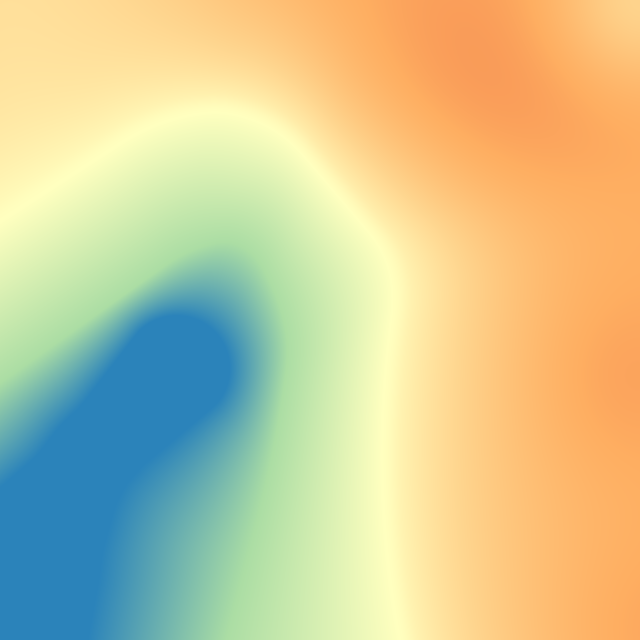
Give the GLSL for this background, as a Shadertoy shader.

```glsl
// A smooth heat-map landscape: a blue basin ringed by green and yellow, rising to orange hills.

const vec3 BLUE   = vec3(0.169, 0.514, 0.729);
const vec3 GREEN  = vec3(0.671, 0.867, 0.643);
const vec3 YELLOW = vec3(1.000, 1.000, 0.749);
const vec3 ORANGE = vec3(0.996, 0.682, 0.380);
const vec3 RED    = vec3(0.843, 0.098, 0.110);

float smoothMax(float a, float b, float k) {
    float overlap = max(k - abs(a - b), 0.0) / k;
    return max(a, b) + overlap * overlap * k * 0.25;
}

float smoothMin(float a, float b, float k) {
    return -smoothMax(-a, -b, k);
}

// Signed distance to a line through a point, with its normal at an angle.
float halfPlane(vec2 p, vec2 through, float angle) {
    return dot(p - through, vec2(cos(angle), sin(angle)));
}

// Approximate distance to a capsule whose radius varies from end to end.
float taperedCapsule(vec2 p, vec2 a, vec2 b, float radiusA, float radiusB) {
    vec2 axis = b - a;
    float t = clamp(dot(p - a, axis) / dot(axis, axis), 0.0, 1.0);
    return length(p - a - axis * t) - mix(radiusA, radiusB, t);
}

// Gaussian hill, stretched along a rotated axis.
float hill(vec2 p, vec2 center, float angle, vec2 radius) {
    vec2 along = vec2(cos(angle), sin(angle));
    vec2 q = p - center;
    q = vec2(dot(q, along), dot(q, vec2(-along.y, along.x))) / radius;
    return exp(-dot(q, q));
}

// Basin floor: a bent, tapering arm that widens at the lower left.
float basinEdge(vec2 p) {
    vec2 tip = vec2(0.276, 0.424), neck = vec2(0.141, 0.284), base = vec2(0.026, 0.102);
    float d = taperedCapsule(p, tip, neck, 0.083, 0.062);
    d = smoothMin(d, taperedCapsule(p, neck, base, 0.060, 0.125), 0.03);
    return smoothMin(d, taperedCapsule(p, base, vec2(-0.013, -0.172), 0.125, 0.125), 0.02);
}

// Inner slope: a rounded wedge.
float greenEdge(vec2 p) {
    float d = halfPlane(p, vec2(0.130, 0.494), 2.19);
    d = smoothMax(d, halfPlane(p, vec2(0.350, 0.625), 1.571), 0.04);
    d = smoothMax(d, halfPlane(p, vec2(0.423, 0.557), 0.46), 0.05);
    d = smoothMax(d, halfPlane(p, vec2(0.4505, 0.427), -0.08), 0.04);
    return smoothMax(d, halfPlane(p, vec2(0.385, 0.120), -0.252), 0.03);
}

// Outer slope: a broad shoulder with a gently bowed right side.
float yellowEdge(vec2 p) {
    float d = halfPlane(p, vec2(0.130, 0.738), 2.147);
    d = smoothMax(d, halfPlane(p, vec2(0.330, 0.826), 1.571), 0.05);
    d = smoothMax(d, halfPlane(p, vec2(0.456, 0.779), 0.707), 0.07);
    float bow = p.y - 0.29;
    return smoothMax(d, p.x - 0.597 - 0.33 * bow * bow, 0.06);
}

// Height gained above the yellow contour.
float highland(vec2 p, float d) {
    float ceiling = mix(0.42, 1.0, smoothstep(0.0, 0.55, p.x));
    float falloff = mix(0.17, 0.11, smoothstep(0.5, 0.9, p.y));
    float h = ceiling * (1.0 - exp(-d / falloff));
    h += 0.20 * hill(p, vec2(0.73, 0.87), -0.843, vec2(0.30, 0.20));
    h += 0.17 * hill(p, vec2(0.95, 0.41), 0.0, vec2(0.16, 0.17));
    h += 0.14 * hill(p, vec2(1.00, 0.00), 0.0, vec2(0.17));
    h -= 0.48 * hill(p, vec2(1.00, 1.00), 0.0, vec2(0.13));
    // Hills fade out toward the contour so the slopes join.
    return h * smoothstep(-0.02, 0.03, d) * step(0.0, d);
}

// Contours sit at heights 0, 1 and 2, with even slopes between them.
float terrain(vec2 p) {
    float basin = basinEdge(p), green = greenEdge(p), yellow = yellowEdge(p);
    if (green < 0.0) return max(basin, 0.0) / max(max(basin, 0.0) - green, 1e-4);
    if (yellow < 0.0) return 1.0 + green / max(green - yellow, 1e-4);
    return 2.0 + highland(p, yellow);
}

vec3 heatColor(float h) {
    vec3 color = mix(BLUE, GREEN, clamp(h, 0.0, 1.0));
    color = mix(color, YELLOW, clamp(h - 1.0, 0.0, 1.0));
    color = mix(color, ORANGE, clamp(h - 2.0, 0.0, 1.0));
    return mix(color, RED, clamp(h - 3.0, 0.0, 1.0));
}

void mainImage(out vec4 fragColor, in vec2 fragCoord) {
    vec2 uv = fragCoord / iResolution.xy;
    fragColor = vec4(heatColor(terrain(uv)), 1.0);
}
```
